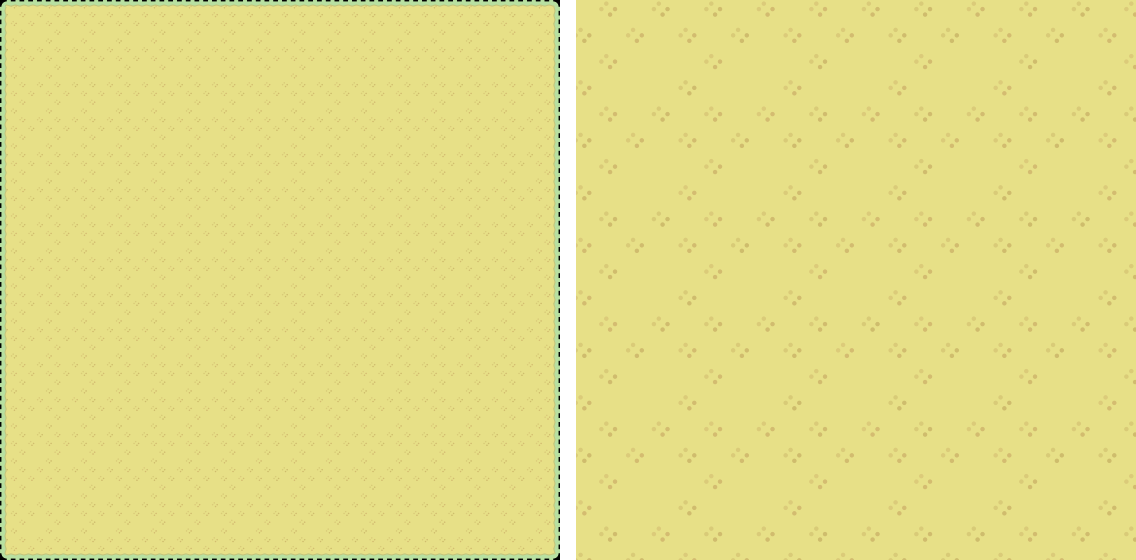
Left: the whole. Right: its middle third, enlarged.
Write a three.js fragment shader that draws this pattern.

```glsl
// Pale yellow ground with 16 x 16 repeats of small speckle clusters, in four
// staggered rows per repeat, framed by a thin green band with a dashed rim.
// Clusters come from a folded lattice; the frame is a rounded-box distance.
varying vec2 vUv;

const float TAU = 6.2831853;
const float REPEATS = 16.0;
const float DASHES = 64.0;
const vec3 GROUND = vec3(0.905, 0.878, 0.530);
const vec3 SPECK = vec3(0.790, 0.715, 0.405);
const vec3 SPECK_WARM = vec3(0.850, 0.710, 0.450);
const vec3 BAND = vec3(0.720, 0.880, 0.630);
const vec3 SEAM = vec3(0.770, 0.775, 0.490);
const vec3 RIM = vec3(0.0);

float hash(vec2 p) {
  return fract(sin(dot(p, vec2(41.3, 289.1))) * 4375.5);
}

float below(float value, float edge, float blur) {
  return 1.0 - smoothstep(edge - blur, edge + blur, value);
}

float roundedBox(vec2 p, float halfSize, float radius) {
  vec2 q = abs(p) - halfSize + radius;
  return length(max(q, 0.0)) + min(max(q.x, q.y), 0.0) - radius;
}

// Four dots on a slanted ring; the right and lower ones are stronger.
float cluster(vec2 p, float blur) {
  float ink = 0.0;
  for (int i = 0; i < 4; i++) {
    float angle = float(i) * TAU / 4.0;
    vec2 center = vec2(0.065 * cos(angle) + 0.018 * sin(angle),
                       0.052 * sin(angle));
    float strength = i < 2 ? 0.85 : 0.5;
    ink = max(ink, strength * below(length(p - center), 0.021, blur));
  }
  return ink;
}

// Rows alternate in offset; two of every four keep every other cluster.
vec3 speckledGround(vec2 p, float blur) {
  float row = floor((p.y - 0.17) * 4.0 + 0.5);
  float kind = mod(row, 4.0);
  float shift = mod(kind, 2.0) < 0.5 ? 0.395 : 0.14;
  float column = floor((p.x - shift) * 2.0 + 0.5);
  float parity = mod(column, 2.0);
  bool sparse = kind < 0.5 || kind > 2.5;
  bool skipped = sparse && (kind < 0.5 ? parity > 0.5 : parity < 0.5);

  vec2 center = vec2(column * 0.5 + shift, row * 0.25 + 0.17);
  float ink = skipped ? 0.0 : cluster(p - center, blur);
  float warmth = 0.5 * hash(vec2(column, row));
  return mix(GROUND, mix(SPECK, SPECK_WARM, warmth), ink);
}

// Green band with a scalloped seam inside and dashes along the rim.
vec3 addFrame(vec3 color, vec2 p, float blur) {
  float inset = -roundedBox(p, 0.5, 0.012);
  float along = abs(p.x) > abs(p.y) ? p.y : p.x;
  float wave = sin(along * TAU * DASHES);
  float seam = 0.0095 + 0.0009 * wave;
  color = mix(color, SEAM, below(inset, seam + 0.0014, blur));
  color = mix(color, BAND, below(inset, seam - 0.0006, blur));

  float dashDistance = abs(fract(along * DASHES) - 0.5) / DASHES;
  float dash = below(dashDistance, 0.27 / DASHES, blur);
  color = mix(color, RIM, dash * below(inset, 0.0026, blur));
  return mix(color, RIM, below(inset, 0.0, blur));
}

void main() {
  float blur = 0.6 * max(fwidth(vUv.x), fwidth(vUv.y));
  vec2 tile = vec2(vUv.x, 1.0 - vUv.y) * REPEATS;
  vec3 color = speckledGround(tile, blur * REPEATS);
  color = addFrame(color, vUv - 0.5, blur);
  gl_FragColor = vec4(color, 1.0);
}
```
